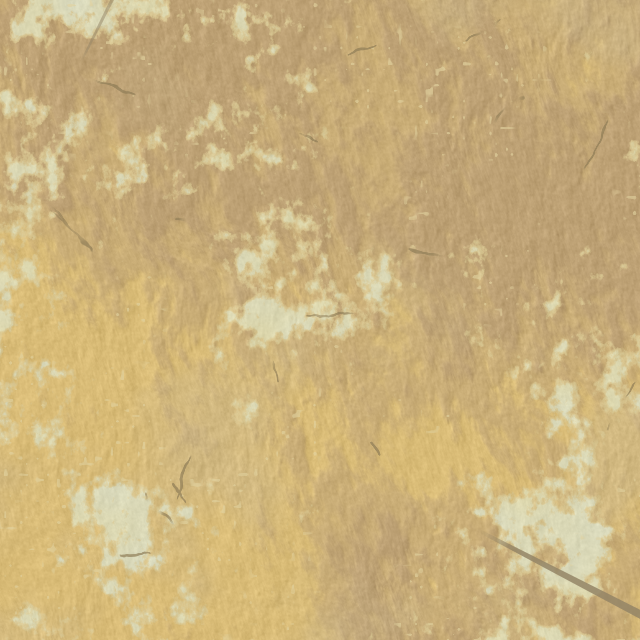
Reproduce this texture procedurally as a WebGL 1 fragment shader.

```glsl
precision highp float;
// Weathered ochre stone: layered noise gives tan and gold staining with
// steep streaky relief, thresholded noise gives chalky crusts, and warped
// hashed segments give short cracks beside two straight dark scratches.
uniform vec2 u_resolution;

float hash(vec2 p) {
  vec3 q = fract(vec3(p.xyx) * 0.1031);
  q += dot(q, q.yzx + 33.33);
  return fract((q.x + q.y) * q.z);
}

float noise(vec2 p) {
  vec2 i = floor(p), f = fract(p);
  f = f * f * (3.0 - 2.0 * f);
  return mix(mix(hash(i), hash(i + vec2(1, 0)), f.x),
             mix(hash(i + vec2(0, 1)), hash(i + vec2(1, 1)), f.x), f.y);
}

float fbm(vec2 p) {
  float sum = 0.0, amp = 0.52;
  for (int i = 0; i < 5; i++) {
    sum += amp * noise(p);
    p = mat2(1.6, 1.2, -1.2, 1.6) * p + 17.3;
    amp *= 0.5;
  }
  return sum;
}

// Streaks lean slightly, running from upper left to lower right.
float streaks(vec2 p) {
  vec2 q = mat2(0.95, -0.3, 0.3, 0.95) * p;
  q += 0.03 * vec2(noise(p * 9.0), noise(p * 9.0 + 40.0));
  return 0.6 * fbm(q * vec2(38.0, 13.0) + 60.0) + 0.4 * fbm(q * vec2(75.0, 42.0) + 90.0);
}

// x: distance to segment ab, y: position along it from 0 to 1.
vec2 segment(vec2 p, vec2 a, vec2 b) {
  vec2 d = b - a;
  float t = clamp(dot(p - a, d) / dot(d, d), 0.0, 1.0);
  return vec2(length(p - a - d * t), t);
}

float cracks(vec2 p) {
  vec2 w = p + 0.035 * (vec2(fbm(p * 14.0), fbm(p * 14.0 + 31.0)) - 0.5);
  float ink = 0.0;
  for (int i = 0; i < 18; i++) {
    float k = float(i) * 7.0 + 3.0;
    vec2 start = vec2(hash(vec2(k, 1.7)), hash(vec2(k, 5.3)));
    float angle = mix(-1.4, 1.3, hash(vec2(k, 9.1)));
    float reach = mix(0.025, 0.1, hash(vec2(k, 12.9)));
    vec2 s = segment(w, start, start + reach * vec2(cos(angle), sin(angle)));
    float width = 0.0022 * sqrt(s.y * (1.0 - s.y)) * (0.5 + noise(p * 60.0));
    float line = 1.0 - smoothstep(width, width + 0.0016, s.x);
    ink = max(ink, line * smoothstep(0.0, 0.2, s.y * (1.0 - s.y) * 4.0));
  }
  return ink * smoothstep(0.25, 0.6, noise(p * 30.0 + 8.0));
}

float scratch(vec2 p, vec2 a, vec2 b, float width) {
  vec2 s = segment(p, a, b);
  float w = width * (0.3 + 0.7 * s.y);
  return (1.0 - smoothstep(w, w + 0.002, s.x)) * smoothstep(0.0, 0.25, s.y);
}

void main() {
  vec2 p = gl_FragCoord.xy / u_resolution;
  vec2 warped = p + 0.06 * (vec2(fbm(p * 6.0 + 3.0), fbm(p * 6.0 + 50.0)) - 0.5);

  // Staining: brown above, gold toward the lower left.
  float streak = streaks(p);
  float tone = fbm(warped * 3.2 + 11.0) + 0.75 * (streak - 0.5);
  tone += 0.24 * (0.45 - p.y) + 0.1 * (0.5 - p.x);
  vec3 stone = mix(vec3(0.74, 0.63, 0.455), vec3(0.79, 0.68, 0.465), smoothstep(0.3, 0.5, tone));
  stone = mix(stone, vec3(0.85, 0.735, 0.465), smoothstep(0.52, 0.7, tone));
  float haze = smoothstep(0.52, 0.75, fbm(p * 4.0 + 70.0) + 0.15 * (p.x - 0.5));
  stone = mix(stone, vec3(0.79, 0.71, 0.54), 0.5 * haze);

  // Side-lit relief and fine grain.
  float relief = streak - streaks(p + vec2(0.003, -0.003));
  float grain = noise(p * 210.0) + noise(p * 390.0 + 5.0) - 1.0;
  stone += 0.42 * relief + 0.022 * grain;

  // Chalk crusts with ragged edges, gathered around the middle.
  vec2 fromCore = (p - vec2(0.41, 0.52)) * vec2(1.1, 0.9);
  float crust = fbm(warped * vec2(4.5, 5.5) + 23.0) + 0.65 * (fbm(p * 24.0 + 7.0) - 0.5);
  crust += 0.45 * (fbm(p * vec2(85.0, 65.0)) - 0.5);
  crust += 0.23 * exp(-60.0 * dot(fromCore, fromCore));
  float vein = 1.0 - abs(2.0 * fbm(warped * 3.0 + 81.0) - 1.0);
  crust += 0.12 * smoothstep(0.86, 1.0, vein) - 0.02;
  vec3 color = mix(stone, vec3(0.85, 0.78, 0.57) + 0.3 * relief, 0.85 * smoothstep(0.63, 0.73, crust));
  vec3 chalk = mix(vec3(0.87, 0.85, 0.68), vec3(0.85, 0.86, 0.76), noise(p * 17.0));
  color = mix(color, chalk + 0.3 * relief + 0.02 * grain, 0.9 * smoothstep(0.71, 0.83, crust));

  // Tiny pale flecks, then cracks and scratches.
  float fleck = smoothstep(0.83, 0.93, noise(p * 120.0 + 19.0)) * smoothstep(0.5, 0.65, fbm(p * 9.0 + 44.0));
  color = mix(color, vec3(0.88, 0.82, 0.62), 0.65 * fleck);
  color = mix(color, vec3(0.56, 0.49, 0.34), 0.7 * cracks(p));
  float scratches = scratch(p, vec2(0.74, 0.175), vec2(1.01, 0.035), 0.0055);
  scratches = max(scratches, 0.6 * scratch(p, vec2(0.125, 0.9), vec2(0.18, 1.01), 0.0018));
  color = mix(color, vec3(0.58, 0.52, 0.4), 0.85 * scratches);

  gl_FragColor = vec4(clamp(color, 0.0, 1.0), 1.0);
}
```
